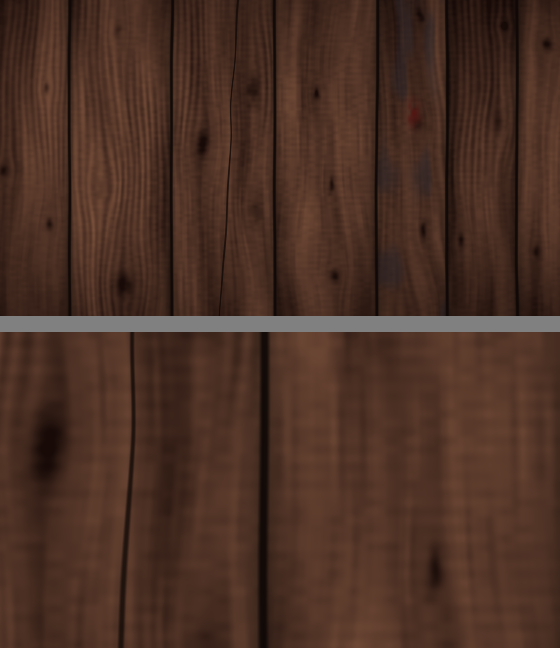
Top, the full canvas; bottom, a detail of the centre.
Give the GLSL for this texture, as a WebGL 2 fragment shader.

```glsl
#version 300 es
precision highp float;
// Dark, worn wooden wall of seven upright planks with grain, knots and a long crack.

#define FIRST_SEAM 0.124
#define WIDE_PLANK 0.183
#define SLIM_PLANK 0.125
#define SEAM_WIDTH 0.0032
#define RING_COUNT 82.0
#define RING_DEPTH 0.15
#define KNOTS 3
#define HEIGHT 0.5625
#define SHADOW_WOOD vec3(0.14, 0.075, 0.055)
#define LIGHT_WOOD vec3(0.47, 0.31, 0.23)
#define RED_STAIN vec3(0.33, 0.08, 0.07)
#define BLUE_STAIN vec3(0.15, 0.14, 0.17)

uniform vec2 u_resolution;
out vec4 fragColor;

float hash(vec2 p) {
    return fract(sin(dot(p, vec2(127.1, 311.7))) * 43758.5453);
}

float noise(vec2 p) {
    vec2 cell = floor(p), f = fract(p);
    f = f * f * (3.0 - 2.0 * f);
    float low = mix(hash(cell), hash(cell + vec2(1, 0)), f.x);
    float high = mix(hash(cell + vec2(0, 1)), hash(cell + vec2(1, 1)), f.x);
    return mix(low, high, f.y);
}

// Returns plank number, place across it from 0 to 1, and plank width.
vec3 plankAt(float x) {
    float a = x - FIRST_SEAM, wideEnd = 3.0 * WIDE_PLANK;
    bool wide = a < wideEnd;
    float s = wide ? a / WIDE_PLANK : 3.0 + (a - wideEnd) / SLIM_PLANK;
    return vec3(floor(s), fract(s), wide ? WIDE_PLANK : SLIM_PLANK);
}

// Adds scattered knots and slits: x is darkness, y is sideways bend of the grain.
vec2 knots(vec2 p, vec3 plank) {
    vec2 sum = vec2(0.0);
    float left = p.x - plank.y * plank.z;
    for (int i = 0; i < KNOTS; i++) {
        vec2 key = vec2(plank.x + 3.0, float(i) * 5.0 + 2.0);
        vec2 center = vec2(left + plank.z * mix(0.15, 0.85, hash(key)),
                           HEIGHT * (float(i) + hash(key + 9.0)) / float(KNOTS));
        float size = mix(0.005, 0.016, pow(hash(key + 17.0), 2.0));
        float stretch = mix(0.35, 0.9, hash(key + 23.0));
        vec2 d = p - center;
        d.x += 0.005 * (noise(p * 70.0) - 0.5);
        float r = length(d * vec2(1.0, stretch)) / size;
        sum.x += exp(-r * r) * mix(0.35, 0.75, hash(key + 31.0));
        sum.y += d.x * exp(-r * r * 0.12);
    }
    return sum;
}

void main() {
    vec2 p = gl_FragCoord.xy / u_resolution.x;
    p.y *= HEIGHT * u_resolution.x / u_resolution.y;
    vec2 fromCenter = (p - vec2(0.5, 0.5 * HEIGHT)) / vec2(0.5, 0.5 * HEIGHT);
    float sharp = mix(1.0, 0.55, smoothstep(0.2, 1.2, length(fromCenter)));

    // Planks with slightly uneven edges
    float wobble = 0.003 * (noise(vec2(p.x * 6.0, p.y * 9.0)) - 0.5);
    vec3 plank = plankAt(p.x + wobble);
    float edge = min(plank.y, 1.0 - plank.y) * plank.z;
    vec2 knot = knots(p, plank);
    vec2 q = p + vec2(7.3, 3.1) * (plank.x + 2.0);

    // Grain runs upright, drifts along the plank and bends around knots
    float stained = 1.0 - step(0.5, abs(plank.x - 3.0));
    float drift = noise(q * vec2(11.0, 6.0)) - 0.5;
    float gx = q.x - 0.6 * knot.y + mix(0.025, 0.07, stained) * drift;
    float broad = noise(vec2(gx * 20.0, q.y * 2.5));
    float streak = noise(vec2(gx * 65.0, q.y * 5.0));
    float fibre = noise(vec2(gx * 210.0, q.y * 14.0));
    float chatter = noise(q * vec2(90.0, 190.0));
    float rings = sin(6.2832 * RING_COUNT * gx + 5.0 * noise(q * vec2(24.0, 9.0)));
    float ringMask = smoothstep(0.35, 0.75, noise(q * vec2(13.0, 4.0) + 40.0));

    // Tone of the wood, brightest at mid height
    float tone = 0.57 + 0.62 * (broad - 0.5) + 0.32 * (streak - 0.5);
    tone += sharp * (0.24 * (fibre - 0.5) + 0.14 * (chatter - 0.5));
    tone += sharp * RING_DEPTH * rings * ringMask;
    tone += 0.12 * (hash(vec2(plank.x, 4.0)) - 0.5);
    tone -= 0.24 * fromCenter.y * fromCenter.y;
    tone -= 0.12 * pow(abs(fromCenter.x * fromCenter.y), 2.0);
    tone -= 0.75 * knot.x;
    vec3 color = mix(SHADOW_WOOD, LIGHT_WOOD, clamp(tone, -0.15, 1.1));

    // Old paint: bluish bands and one red fleck on a single plank
    float blue = stained * smoothstep(0.5, 0.85, noise(vec2(gx * 45.0, q.y * 12.0)));
    color = mix(color, BLUE_STAIN, 0.45 * blue);
    vec2 fleck = (p - vec2(0.738, 0.36)) / vec2(0.012, 0.022);
    float red = exp(-dot(fleck, fleck)) * noise(p * vec2(130.0, 80.0));
    color = mix(color, RED_STAIN, red);

    // Slanting crack and seams, each with a dark core and a soft shade
    float crackX = 0.392 + 0.06 * p.y + 0.006 * (noise(vec2(2.0, p.y * 13.0)) - 0.5);
    float crackWidth = SEAM_WIDTH * mix(0.35, 0.85, noise(vec2(5.0, p.y * 9.0)));
    float crack = 1.0 - smoothstep(0.2, 1.3, abs(p.x - crackX) / crackWidth);
    float seam = 1.0 - smoothstep(0.25, 1.3, edge / SEAM_WIDTH);
    float shade = exp(-edge / (2.5 * SEAM_WIDTH));
    color *= 1.0 - 0.4 * shade;
    color = mix(color, SHADOW_WOOD * 0.4, max(0.9 * seam, 0.75 * crack));
    fragColor = vec4(color, 1.0);
}
```
